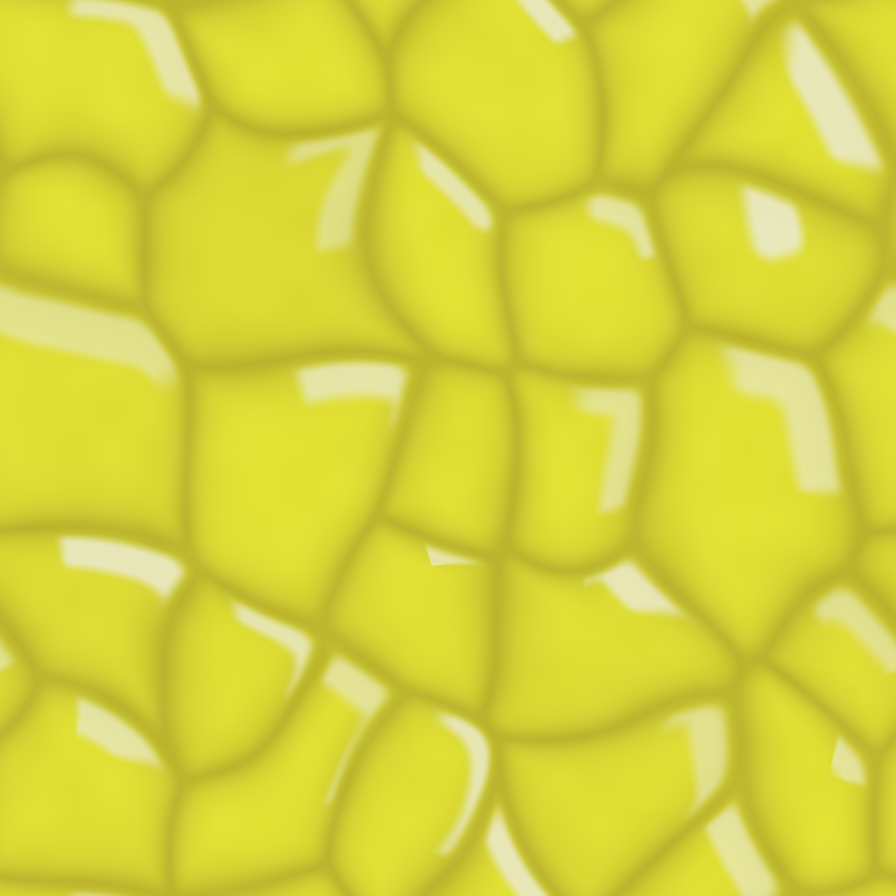
Write a WebGL 1 fragment shader that draws this texture.

```glsl
precision highp float;
// Seamless packing of plump, glossy yellow kernels with pale highlights on their upper right.
uniform vec2 u_resolution;

const float GRID = 5.0;
const float TAU = 6.2831853;
const vec3 CREASE = vec3(0.66, 0.63, 0.165);
const vec3 FLESH = vec3(0.885, 0.885, 0.205);
const vec3 SHADE = vec3(0.835, 0.825, 0.20);
const vec3 GLOSS = vec3(0.915, 0.91, 0.77);

// Random pair for a lattice point that wraps after `period` steps.
vec2 hash2(vec2 id, float period, float seed) {
  vec2 w = mod(id, period) + seed;
  vec3 h = fract(vec3(w.xyx) * vec3(0.1031, 0.1030, 0.0973));
  h += dot(h, h.yzx + 33.33);
  return fract((h.xx + h.yz) * h.zy);
}

float wrappedNoise(vec2 p, float period) {
  vec2 i = floor(p), f = fract(p);
  f = f * f * (3.0 - 2.0 * f);
  float a = hash2(i, period, 71.0).x;
  float b = hash2(i + vec2(1.0, 0.0), period, 71.0).x;
  float c = hash2(i + vec2(0.0, 1.0), period, 71.0).x;
  float d = hash2(i + 1.0, period, 71.0).x;
  return mix(mix(a, b, f.x), mix(c, d, f.x), f.y);
}

mat2 turn(float a) {
  float c = cos(a), s = sin(a);
  return mat2(c, -s, s, c);
}

float softMin(float a, float b, float k) {
  float h = max(k - abs(a - b), 0.0) / k;
  return min(a, b) - h * h * k * 0.25;
}

vec2 kernelCentre(vec2 id) {
  return id + 0.5 + 0.72 * (hash2(id, GRID, 3.0) - 0.5);
}

float kernelRadius(vec2 id) {
  return mix(0.68, 1.2, hash2(id, GRID, 17.0).x);
}

// Elliptic distance to a kernel (x) and its gradient (yz).
vec3 kernelField(vec2 p, vec2 id) {
  vec2 shape = hash2(id, GRID, 29.0);
  mat2 lean = turn(mix(-0.3, 0.9, shape.x));
  float stretch = mix(1.0, 1.3, shape.y);
  vec2 axes = vec2(stretch, 1.0 / stretch) / kernelRadius(id);
  vec2 q = axes * (lean * (p - kernelCentre(id)));
  float d = max(length(q), 0.001);
  return vec3(d, (q * axes) * lean / d);
}

vec2 findOwner(vec2 p) {
  vec2 owner = floor(p);
  float nearest = 100.0;
  for (int y = -2; y <= 2; y++) {
    for (int x = -2; x <= 2; x++) {
      vec2 id = floor(p) + vec2(float(x), float(y));
      float d = kernelField(p, id).x;
      if (d < nearest) { nearest = d; owner = id; }
    }
  }
  return owner;
}

// Signed distance to the outline of the owner, positive inside.
float rimDistance(vec2 p, vec2 owner) {
  vec3 own = kernelField(p, owner);
  float rim = 1.0;
  for (int y = -2; y <= 2; y++) {
    for (int x = -2; x <= 2; x++) {
      vec2 id = floor(p) + vec2(float(x), float(y));
      if (distance(id, owner) > 0.5) {
        vec3 other = kernelField(p, id);
        float slope = max(length(other.yz - own.yz), 0.15);
        rim = softMin(rim, (other.x - own.x) / slope, 0.07);
      }
    }
  }
  return rim;
}

// Pale band that follows the lit part of the rim.
float rimGloss(vec2 p, vec2 owner, float rim, float angle) {
  vec2 light = vec2(cos(angle), sin(angle));
  float facing = dot(normalize(p - kernelCentre(owner) + 0.0001), light);
  float beyond = rimDistance(p + light * 0.27 * kernelRadius(owner), owner);
  return smoothstep(0.04, -0.05, beyond) * smoothstep(0.03, 0.10, rim)
    * smoothstep(0.62, 0.80, facing);
}

// Rounded window reflection on the face of a kernel.
float faceGloss(vec2 q, float angle) {
  vec2 d = abs(turn(angle) * (q - vec2(0.05, 0.12))) - vec2(0.06, 0.15);
  float box = length(max(d, 0.0)) + min(max(d.x, d.y), 0.0) - 0.09;
  return smoothstep(0.05, -0.05, box);
}

void main() {
  vec2 uv = gl_FragCoord.xy / u_resolution;
  vec2 bend = sin(TAU * (uv.yx * 3.0 + vec2(0.1, 0.4))) + 0.6 * sin(TAU * (uv * 5.0 + uv.yx * 2.0));
  vec2 p = uv * GRID + 0.05 * bend;
  vec2 owner = findOwner(p);
  float rim = rimDistance(p, owner);
  vec2 mood = hash2(owner, GRID, 43.0);
  vec2 gloss = hash2(owner, GRID, 59.0);

  // Flesh sinking softly into the creases.
  vec3 flesh = mix(FLESH, SHADE, 0.45 * mood.x * mood.x);
  flesh = mix(flesh, SHADE, 0.3 * smoothstep(0.35, 0.05, rim));
  float depth = sqrt(max(rim, 0.0) * max(rim, 0.0) + 0.0009);
  vec3 colour = mix(CREASE, flesh, 1.0 - exp(-depth / 0.065));
  colour += 0.018 * (wrappedNoise(uv * 24.0, 24.0) - 0.5);

  // Highlights: a few on the face, most along the rim.
  float shine = gloss.x < 0.16
    ? faceGloss(p - kernelCentre(owner), mix(-0.2, 0.4, mood.y)) * smoothstep(0.04, 0.12, rim)
    : rimGloss(p, owner, rim, mix(0.55, 1.25, mood.y)) * step(gloss.x, 0.92);
  colour = mix(colour, GLOSS, shine * mix(0.5, 0.95, gloss.y));
  gl_FragColor = vec4(colour, 1.0);
}
```
